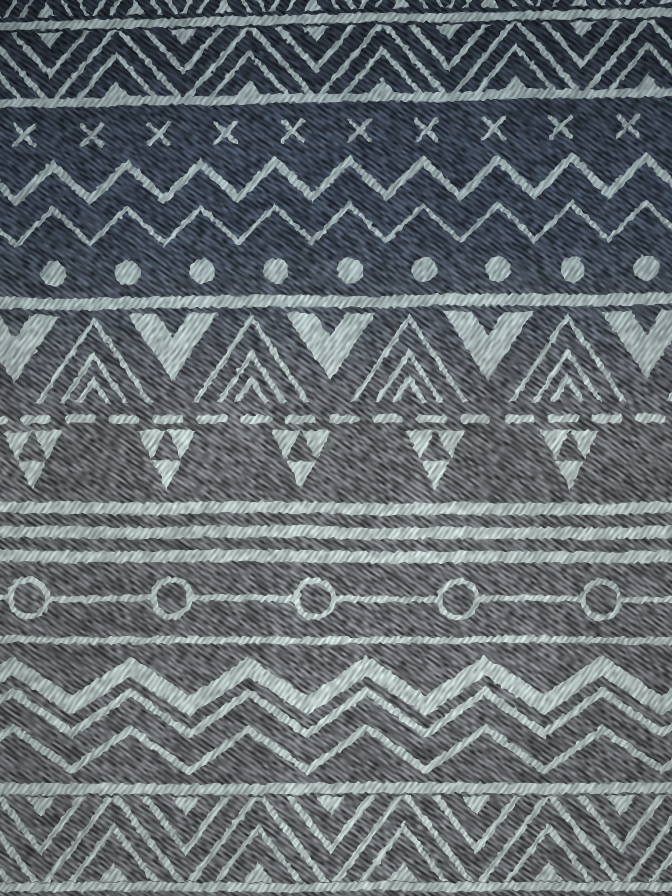
A Shadertoy shader for this pattern:

```glsl
float hash(vec2 p) {
    return fract(sin(dot(p, vec2(12.9898, 78.233))) * 43758.5453);
}

float noise(vec2 p) {
    vec2 i = floor(p), f = fract(p);
    f = f * f * (3.0 - 2.0 * f);
    return mix(mix(hash(i), hash(i + vec2(1, 0)), f.x),
               mix(hash(i + vec2(0, 1)), hash(i + vec2(1, 1)), f.x), f.y);
}

// Offset from the nearest repeat
float centred(float x, float period) {
    return x - period * round(x / period);
}

float band(float x, float centre, float halfWidth) {
    return abs(x - centre) - halfWidth;
}

float zigzag(vec2 p, float period, float rise, float halfWidth) {
    float slope = 2.0 * rise / period;
    float y = abs(centred(p.x, period)) * slope;
    return abs(p.y - y) / sqrt(1.0 + slope * slope) - halfWidth;
}

// Nested chevrons with solid triangles along both edges
float chevronRow(vec2 p, float period, float height) {
    float v = p.y / height;
    float u = v - 2.24 * abs(centred(p.x, period)) / period;
    float d = min(max(u + 0.89, -u - 2.0), 0.77 - u);
    d = min(d, band(u, -0.49, 0.06));
    d = min(d, band(u, -0.04, 0.06));
    d = min(d, band(u, 0.36, 0.055));
    return max(d * 0.6, abs(v - 0.5) - 0.5) * height;
}

// Broad V shapes alternating with three thin chevrons
float broadVRow(vec2 p) {
    float u = p.y - 1.5 * abs(centred(p.x, 17.62));
    float d = band(u, -8.1, 2.45);
    d = min(d, band(u, 0.6, 0.5));
    d = min(d, band(u, 4.6, 0.5));
    d = min(d, band(u, 7.5, 0.55));
    return max(d * 0.555, abs(p.y - 5.0) - 5.0);
}

float splitTriangles(vec2 p) {
    float x = 2.0 * abs(centred(p.x, 15.0));
    float outer = max(-p.y, (p.y + x - 6.6) * 0.45);
    float hole = max(p.y - 3.4, (x - p.y - 0.1) * 0.45);
    return max(outer, -hole);
}

float crosses(vec2 p) {
    vec2 q = abs(vec2(centred(p.x, 7.48), p.y));
    return max(abs(q.x - q.y) * 0.707 - 0.25, max(q.x, q.y) - 1.35);
}

float ringChain(vec2 p) {
    float r = length(vec2(centred(p.x, 15.98), p.y));
    return min(band(r, 2.05, 0.32), max(abs(p.y) - 0.33, 2.05 - r));
}

float motif(vec2 p) {
    // Plain stripes
    float d = min(band(p.y, 2.1, 0.5), band(p.y, 10.9, 0.5));
    d = min(d, band(p.y, 33.6, 0.65));
    for (float i = 0.0; i < 3.0; i++) d = min(d, band(p.y, 56.7 + 2.7 * i, 0.65));
    d = min(d, min(band(p.y, 71.4, 0.38), band(p.y, 88.0, 0.6)));
    d = min(d, band(p.y, 99.0, 0.5));

    // Chevron borders
    d = min(d, chevronRow(p - vec2(34.9, -6.4), 9.9, 7.5));
    d = min(d, chevronRow(p - vec2(13.0, 2.9), 14.84, 7.6));
    d = min(d, chevronRow(p - vec2(12.63, 88.9), 16.2, 9.5));

    // Crosses, fine zigzags and dots
    d = min(d, crosses(p - vec2(2.75, 14.6)));
    d = min(d, zigzag(p - vec2(5.9, 18.0), 8.27, 4.0, 0.43));
    d = min(d, zigzag(p - vec2(5.9, 23.0), 8.27, 4.0, 0.26));
    d = min(d, length(vec2(centred(p.x - 6.0, 8.27), p.y - 30.2)) - 1.4);

    // Broad V row, dashes and triangles
    d = min(d, broadVRow(p - vec2(10.45, 34.9)));
    vec2 dash = vec2(centred(p.x - 33.46, 4.9), p.y - 46.75);
    d = min(d, length(vec2(max(abs(dash.x) - 1.25, 0.0), dash.y)) - 0.47);
    d = min(d, splitTriangles(p - vec2(33.6, 48.0)));

    // Ring chain and wide zigzags
    d = min(d, ringChain(p - vec2(35.15, 66.8)));
    d = min(d, zigzag(p - vec2(1.4, 74.3), 13.17, 4.4, 0.92));
    d = min(d, zigzag(p - vec2(1.4, 77.2), 13.17, 4.7, 0.42));
    return min(d, zigzag(p - vec2(1.4, 81.3), 13.17, 4.7, 0.4));
}

// Diagonal threads broken up by noise, 0 to 1
float twill(vec2 p, vec2 along) {
    float a = dot(p, along), b = dot(p, vec2(-along.y, along.x));
    float strand = 0.5 + 0.5 * sin(b * 12.0 + 2.0 * noise(p * 0.8));
    return mix(noise(vec2(a * 1.5, b * 3.6)), strand, 0.35);
}

void mainImage(out vec4 fragColor, in vec2 fragCoord) {
    // Hundredths of the canvas height, y downwards
    vec2 p = vec2(fragCoord.x, iResolution.y - fragCoord.y) * 100.0 / iResolution.y;
    float pixel = 100.0 / iResolution.y;

    // Cloth pulled up at the upper right, with ragged thread edges
    vec2 q = p;
    q.y += (p.x - 37.5) * 0.021 * clamp(1.0 - p.y / 55.0, 0.0, 1.0);
    q += 0.35 * (vec2(noise(p * 2.5), noise(p * 2.5 + 40.0)) - 0.5);
    q.y += 0.3 * (noise(p * 0.12) - 0.5);
    float thread = smoothstep(0.8 * pixel, -0.8 * pixel, motif(q));

    // Indigo at the top fading to grey
    float fade = smoothstep(22.0, 50.0, p.y);
    vec3 ground = mix(vec3(0.22, 0.255, 0.305), vec3(0.365, 0.375, 0.385), fade);
    ground *= mix(0.75, 1.0, smoothstep(3.0, 17.0, p.y));
    vec3 light = mix(vec3(0.59, 0.65, 0.66), vec3(0.66, 0.71, 0.70), fade);
    ground *= 0.4 + 1.2 * twill(p, normalize(vec2(1.0, 0.7)));
    light *= 0.74 + 0.52 * twill(p, normalize(vec2(1.0, -1.4)));

    vec3 col = mix(ground, light, thread);
    col *= 0.95 + 0.1 * noise(p * 0.15);
    vec2 edge = (p - vec2(40.0, 55.0)) / vec2(75.0, 100.0);
    col *= 1.07 - 0.42 * dot(edge, edge);
    fragColor = vec4(col, 1.0);
}
```
